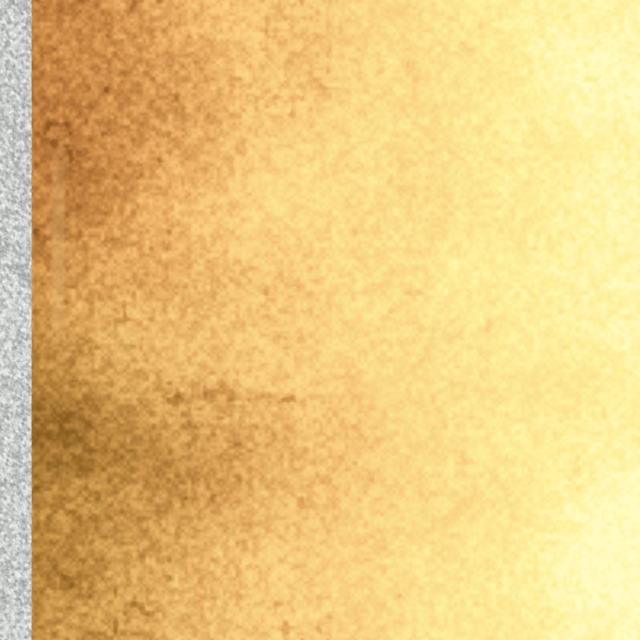
This texture is drawn by a Shadertoy shader. Its source:

```glsl
// Worn, mottled golden sheet with fine grain beside a narrow grey margin.
#define MARGIN_WIDTH 0.0495
#define GRAIN_SCALE 105.0
#define GRAIN_STRENGTH 0.62
#define FINE_STRENGTH 0.42
#define MOTTLE_STRENGTH 0.95
#define SPECK_STRENGTH 0.9
#define MARGIN_GREY vec3(0.78, 0.79, 0.775)
#define MARGIN_GRAIN 0.26

float hash(vec2 p) {
    vec3 q = fract(vec3(p.xyx) * 0.1031);
    q += dot(q, q.yzx + 33.33);
    return fract((q.x + q.y) * q.z);
}

// Smooth value noise, centred on zero
float noise(vec2 p) {
    vec2 cell = floor(p), f = fract(p);
    f = f * f * (3.0 - 2.0 * f);
    float low = mix(hash(cell), hash(cell + vec2(1, 0)), f.x);
    float high = mix(hash(cell + vec2(0, 1)), hash(cell + vec2(1, 1)), f.x);
    return mix(low, high, f.y) - 0.5;
}

float mottle(vec2 p) {
    float sum = 0.0, weight = 0.5;
    for (int i = 0; i < 4; i++) {
        sum += weight * noise(p);
        p = mat2(0.8, 0.6, -0.6, 0.8) * p * 2.0 + 17.3;
        weight *= 0.6;
    }
    return sum;
}

// Soft elliptical patch
float patchAt(vec2 p, vec2 centre, vec2 radius) {
    vec2 d = (p - centre) / radius;
    return exp(-dot(d, d));
}

// Tone runs from 0 (dark bronze) to 6 (pale gold)
vec3 goldRamp(float tone) {
    vec3 c = mix(vec3(0.64, 0.43, 0.19), vec3(0.78, 0.55, 0.28), clamp(tone, -0.6, 1.0));
    c = mix(c, vec3(0.90, 0.68, 0.385), clamp(tone - 1.0, 0.0, 1.0));
    c = mix(c, vec3(0.97, 0.79, 0.485), clamp(tone - 2.0, 0.0, 1.0));
    c = mix(c, vec3(0.985, 0.87, 0.55), clamp(tone - 3.0, 0.0, 1.0));
    c = mix(c, vec3(0.995, 0.94, 0.615), clamp(tone - 4.0, 0.0, 1.0));
    return mix(c, vec3(1.0, 0.985, 0.76), clamp(tone - 5.0, 0.0, 1.0));
}

float broadTone(vec2 p) {
    float tone = 0.3 + 7.2 * p.x - 2.2 * p.x * p.x;
    // Dark stains
    tone -= 0.7 * patchAt(p, vec2(0.13, 0.77), vec2(0.08, 0.17));
    tone -= 0.7 * patchAt(p, vec2(0.30, 0.83), vec2(0.11, 0.11));
    tone -= 0.6 * patchAt(p, vec2(0.48, 0.92), vec2(0.07, 0.09));
    tone -= 0.8 * patchAt(p, vec2(0.24, 0.25), vec2(0.20, 0.11));
    tone -= 0.7 * patchAt(p, vec2(0.07, 0.34), vec2(0.07, 0.07));
    tone -= 0.7 * patchAt(p, vec2(0.48, 0.27), vec2(0.26, 0.13));
    tone -= 0.4 * patchAt(p, vec2(0.56, 0.36), vec2(0.04, 0.06));
    tone -= 0.5 * patchAt(p, vec2(0.90, 0.40), vec2(0.12, 0.04));
    tone -= 0.6 * patchAt(p, vec2(0.18, 0.0), vec2(0.06, 0.03));
    // Worn highlights
    tone += 0.6 * patchAt(p, vec2(0.14, 0.53), vec2(0.14, 0.12));
    tone += 0.5 * patchAt(p, vec2(0.42, 0.69), vec2(0.10, 0.12));
    tone += 0.4 * patchAt(p, vec2(0.73, 0.56), vec2(0.07, 0.07));
    tone += 0.7 * patchAt(p, vec2(0.98, 0.13), vec2(0.12, 0.11));
    tone += 0.3 * patchAt(p, vec2(0.92, 0.92), vec2(0.20, 0.14));
    // Faint horizontal crease
    return tone - 0.6 * patchAt(p, vec2(0.41, 0.378), vec2(0.10, 0.009));
}

vec3 goldSheet(vec2 p) {
    float shade = 1.0 - 0.35 * smoothstep(0.3, 1.0, p.x);
    float grain = GRAIN_STRENGTH * 2.0 * noise(p * GRAIN_SCALE);
    grain += FINE_STRENGTH * 2.0 * noise(p * GRAIN_SCALE * 1.9 + 41.0);
    float specks = smoothstep(0.2, 0.45, noise(p * 72.0 + 9.0));
    specks *= smoothstep(-0.1, 0.3, noise(p * 19.0 + 5.0));
    float tone = broadTone(p) + MOTTLE_STRENGTH * mottle(p * 9.0);
    tone += shade * (grain - SPECK_STRENGTH * specks) + 0.08;
    vec3 colour = goldRamp(tone);

    // Copper cast above, olive cast below
    float left = 1.0 - smoothstep(0.05, 0.5, p.x);
    colour += left * mix(vec3(-0.02, 0.005, -0.012), vec3(0.02, -0.012, 0.0),
                         smoothstep(0.35, 0.75, p.y));

    // Pale vertical scuff near the margin
    float scuff = smoothstep(0.076, 0.086, p.x) - smoothstep(0.097, 0.104, p.x);
    scuff *= smoothstep(0.44, 0.52, p.y) * (1.0 - smoothstep(0.70, 0.80, p.y));
    return mix(colour, vec3(0.87, 0.69, 0.43), 0.42 * scuff);
}

void mainImage(out vec4 fragColor, in vec2 fragCoord) {
    vec2 p = fragCoord / iResolution.xy;
    float pixel = 1.0 / iResolution.x;

    // Slanted fine grain on the margin
    vec2 slanted = vec2(p.x + 0.5 * p.y, p.y - 0.4 * p.x);
    float speckle = noise(slanted * vec2(210.0, 170.0));
    speckle += 0.5 * noise(slanted * 330.0 + 23.0);
    vec3 margin = MARGIN_GREY + MARGIN_GRAIN * speckle;

    float sheet = smoothstep(-pixel, pixel, p.x - MARGIN_WIDTH);
    vec3 colour = mix(margin, goldSheet(p), sheet);
    fragColor = vec4(clamp(colour, 0.0, 1.0), 1.0);
}
```
